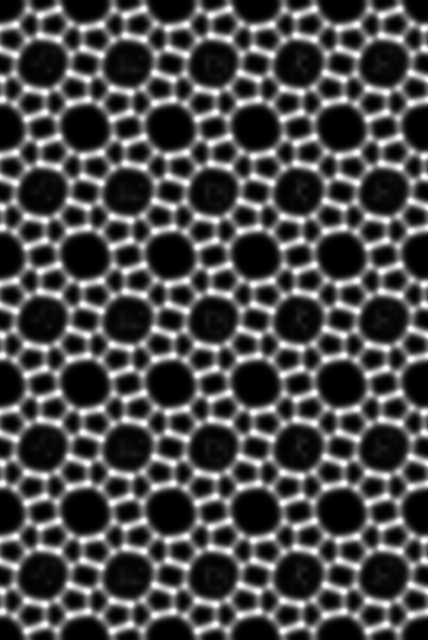
This pattern is drawn by a Shadertoy shader. Its source:

```glsl
// Glowing porous lattice: ten-sided dark pores walled by soft five- and six-sided rings.
#define ROWS 5.0          // lattice cells down the canvas
#define CELL_RATIO 1.5    // cell height over cell width
#define GLOW 0.043        // wall softness, in cell widths
#define WALL 0.41         // brightness of plain walls
#define BRIGHT_WALL 0.74  // brightness of the heavy walls
#define BEAD 0.24         // extra light at each joint
#define HAZE 0.13         // faint residue in every other row of pores

// Half of a pore outline; a half turn gives the other half.
const vec2 rim[6] = vec2[6](
    vec2(0.031, 0.335), vec2(0.176, 0.281), vec2(0.316, 0.106),
    vec2(0.332, -0.117), vec2(0.187, -0.289), vec2(-0.031, -0.335));

// Joint between neighbouring pores, and the far ends of its walls.
const vec2 hub = vec2(0.528, 0.182);
const vec2 hubSide = vec2(0.668, 0.117);
const vec2 hubTop = vec2(0.531, 0.415);
const vec2 rimSpoke = vec2(0.313, 0.461);

float hash(vec2 p) {
    p = fract(p * vec2(0.1031, 0.1137));
    p += dot(p, p.yx + 33.33);
    return fract((p.x + p.y) * p.x * 17.0);
}

float noise(vec2 p) {
    vec2 i = floor(p), f = fract(p);
    f = f * f * (3.0 - 2.0 * f);
    return mix(mix(hash(i), hash(i + vec2(1, 0)), f.x),
               mix(hash(i + vec2(0, 1)), hash(i + vec2(1, 1)), f.x), f.y);
}

float glow(vec2 d, float radius) {
    return exp(-0.5 * dot(d, d) / (radius * radius));
}

// Cubed glow of a segment, so that summed walls blend like a soft maximum.
float wall(vec2 p, vec2 a, vec2 b, float level) {
    vec2 ab = b - a;
    float t = clamp(dot(p - a, ab) / dot(ab, ab), 0.0, 1.0);
    float g = level * glow(p - a - ab * t, GLOW);
    return g * g * g;
}

// x: cubed wall light, y: joint light, for half of one pore.
vec2 halfPore(vec2 p) {
    vec2 light = vec2(0.0, glow(p - hub, GLOW));
    for (int i = 0; i < 5; i++) {
        light.x += wall(p, rim[i], rim[i + 1], i == 4 ? BRIGHT_WALL : WALL);
        light.y += glow(p - rim[i], GLOW);
    }
    light.x += wall(p, rim[2], hub, BRIGHT_WALL);
    light.x += wall(p, hub, hubSide, WALL);
    light.x += wall(p, hub, hubTop, WALL);
    light.x += wall(p, rim[1], rimSpoke, WALL);
    return light;
}

// Uneven residue floating a little off the pore centre.
float residue(vec2 p, vec2 seed) {
    float specks = noise(p * 13.0 + seed * 17.0 + 60.0);
    return HAZE * (0.15 + specks * specks) * glow(p - vec2(0.03, 0.01), 0.13);
}

void mainImage(out vec4 fragColor, in vec2 fragCoord) {
    vec2 p = fragCoord / iResolution.y * ROWS * CELL_RATIO;
    float rowHeight = 0.5 * CELL_RATIO;
    float nearRow = floor(p.y / rowHeight + 0.5);
    float side = p.y > nearRow * rowHeight ? 1.0 : -1.0;

    vec2 light = vec2(0.0);
    float haze = 0.0;
    for (int r = 0; r < 2; r++) {
        // Odd rows are shifted by half a cell and mirrored.
        float row = nearRow + float(r) * side;
        float odd = mod(row, 2.0);
        float nearColumn = floor(p.x - 0.5 * odd + 0.5);
        for (int c = -1; c <= 1; c++) {
            float column = nearColumn + float(c);
            vec2 d = p - vec2(column + 0.5 * odd, row * rowHeight);
            haze += odd * residue(d, vec2(column, 0.0));
            d.x *= 1.0 - 2.0 * odd;
            light += halfPore(d) + halfPore(-d);
        }
    }
    float value = pow(light.x, 1.0 / 3.0) + BEAD * light.y + haze;
    fragColor = vec4(vec3(min(value, 0.97)), 1.0);
}
```
